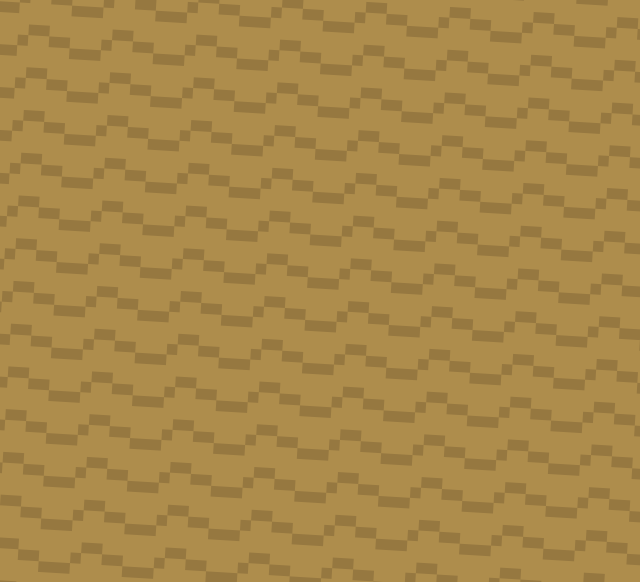
Give the GLSL for this pattern, as a Shadertoy shader.

```glsl
// Rows of blocky stepped waves in dark tan on tan, tilted by a few degrees.
// Each tile is an 8 by 4 cell grid crossed by four flat bars that step down
// and back up; bars are wrapped boxes with coverage-based edge smoothing.

const vec3 GROUND = vec3(0.682, 0.553, 0.298);
const vec3 BAR = vec3(0.588, 0.469, 0.251);

const float TILT = 0.0602;                  // radians, downward to the right
const vec2 ANCHOR = vec2(0.4215, 0.3290);   // top left corner of one crest
const vec2 CELLS = vec2(8.0, 4.0);          // cells per tile
const vec2 TILE = vec2(0.1310, 0.0669);     // tile size in canvas widths

vec2 rotate(vec2 p, float angle) {
    float c = cos(angle), s = sin(angle);
    return vec2(c * p.x + s * p.y, c * p.y - s * p.x);
}

// Smoothed coverage of a box that repeats once in every tile
float repeatedBox(vec2 p, vec2 center, vec2 halfSize, vec2 tile, float pixel) {
    vec2 offset = (fract((p - center) / tile + 0.5) - 0.5) * tile;
    vec2 inside = clamp(0.5 + (halfSize - abs(offset)) / pixel, 0.0, 1.0);
    return inside.x * inside.y;
}

// Crest, descending step, trough and ascending step, laid end to end
float steppedWave(vec2 p, vec2 tile, float pixel) {
    vec2 cell = tile / CELLS;
    vec4 lengths = vec4(2.0, 2.0, 3.0, 1.0);
    float start = 0.0;
    float coverage = 0.0;
    for (int i = 0; i < 4; i++) {
        vec2 size = vec2(lengths[i], 1.0);
        float row = 2.0 - abs(float(i) - 2.0);
        vec2 center = (vec2(start, row) + 0.5 * size) * cell;
        coverage += repeatedBox(p, center, 0.5 * size * cell, tile, pixel);
        start += size.x;
    }
    return min(coverage, 1.0);
}

void mainImage(out vec4 fragColor, in vec2 fragCoord) {
    // Canvas widths, measured downward from the top left
    float pixel = 1.0 / iResolution.x;
    vec2 p = vec2(fragCoord.x, iResolution.y - fragCoord.y) * pixel;

    vec2 q = rotate(p - ANCHOR, TILT);
    float wave = steppedWave(q, TILE, pixel);
    fragColor = vec4(mix(GROUND, BAR, wave), 1.0);
}
```
